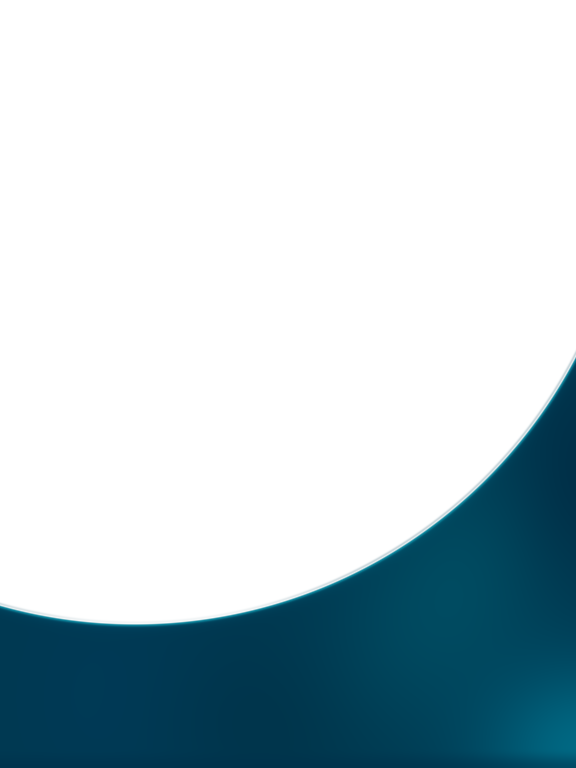
Give the GLSL for this background, as a Shadertoy shader.

```glsl
// A large white disc with a thin cyan rim over a deep teal gradient.

// Soft elliptical spot, 1 at its centre and fading to 0.
float spot(vec2 p, vec2 centre, vec2 radius) {
    vec2 q = (p - centre) / radius;
    return exp(-dot(q, q));
}

void mainImage(out vec4 fragColor, in vec2 fragCoord) {
    // Canvas width is one unit
    vec2 p = fragCoord / iResolution.x;
    float pixel = 1.0 / iResolution.x;

    // Deep teal ground with broad light and dark areas
    vec3 color = vec3(0.0, 0.222, 0.318);
    color = mix(color, vec3(0.0, 0.228, 0.340), 0.8 * spot(p, vec2(0.20, 0.12), vec2(0.16, 0.20)));
    color = mix(color, vec3(0.0, 0.192, 0.280), 0.8 * spot(p, vec2(0.51, 0.08), vec2(0.19, 0.16)));

    // Slanted teal glow below the disc
    vec2 slanted = mat2(0.8, 0.6, -0.6, 0.8) * (p - vec2(0.80, 0.32));
    color = mix(color, vec3(0.0, 0.300, 0.385), 0.95 * spot(slanted, vec2(0.0), vec2(0.17, 0.28)));

    // Dark right side, bright lower corner and shaded bottom edge
    color = mix(color, vec3(0.0, 0.180, 0.275), 0.95 * spot(p, vec2(1.03, 0.52), vec2(0.15, 0.22)));
    color = mix(color, vec3(0.0, 0.410, 0.515), spot(p, vec2(1.02, 0.03), vec2(0.18, 0.15)));
    color = mix(color, vec3(0.0, 0.185, 0.290), 0.5 * (1.0 - smoothstep(0.0, 0.035, p.y)));

    // Signed distance to the disc, negative inside
    vec2 fromCentre = p - vec2(0.2344, 1.1128);
    float d = length(fromCentre) - 0.8646;

    // Cyan rim with a faint outer halo
    color += vec3(0.0, 0.07, 0.08) * exp(-max(d, 0.0) / 0.006);
    color = mix(color, vec3(0.05, 0.57, 0.66), 0.8 * exp(-pow(d / 0.0028, 2.0)));

    // White disc, with a pale grey line just inside its edge
    float greyLine = exp(-pow((d + 0.0045) / 0.0022, 2.0));
    float greyAmount = 0.12 + 0.35 * smoothstep(0.08, 0.40, abs(fromCentre.x - 0.05));
    vec3 disc = mix(vec3(1.0), vec3(0.55, 0.66, 0.70), greyLine * greyAmount);
    float edge = max(pixel, 0.0015);
    color = mix(disc, color, smoothstep(-edge, edge, d + 0.001));

    fragColor = vec4(color, 1.0);
}
```
